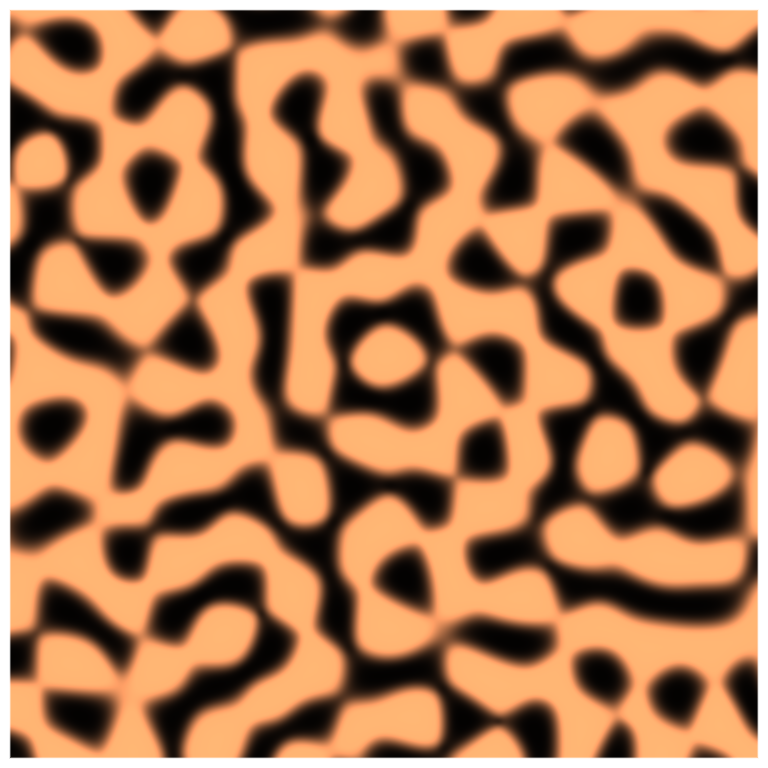
A WebGL 2 fragment shader for this pattern:

```glsl
#version 300 es
precision highp float;

uniform vec2 u_resolution;
out vec4 fragColor;

const float PI = 3.14159265;
const int WAVES = 56;

// Integer hash giving three values in 0..1
vec3 hash3(uint seed) {
    uvec3 v = uvec3(seed, seed + 71u, seed + 193u) * 1664525u + 1013904223u;
    v += v.yzx * v.zxy;
    v ^= v >> 16u;
    v += v.yzx * v.zxy;
    return vec3(v >> 8u) / 16777216.0;
}

// Random waves of similar length, levelled by their local amplitude
float spotField(vec2 p) {
    float height = 0.0;
    vec2 slope = vec2(0.0);
    for (int i = 0; i < WAVES; i++) {
        vec3 rnd = hash3(uint(i) + 17u);
        float angle = PI * (float(i) + rnd.x) / float(WAVES);
        vec2 dir = vec2(cos(angle), sin(angle));
        float frequency = 9.7 * mix(0.84, 1.16, rnd.y);
        float phase = 2.0 * PI * (frequency * dot(p, dir) + rnd.z);
        height += cos(phase);
        slope -= dir * sin(phase);
    }
    float gain = sqrt(2.0 / float(WAVES));
    height *= gain;
    slope *= gain;
    return height / sqrt(height * height + dot(slope, slope) + 0.2);
}

// Black through brown to light copper
vec3 copper(float tone) {
    return min(tone * vec3(1.25, 0.78, 0.4975), 1.0);
}

void main() {
    vec2 uv = gl_FragCoord.xy / u_resolution;

    // Soft dark spots on a faintly mottled ground
    float field = spotField(uv);
    float ground = 0.89 - 0.03 * field;
    float tone = mix(ground, 0.01, smoothstep(-0.46, 0.98, field));

    // White margin
    vec2 fromCentre = abs(uv - 0.5);
    float edge = max(fromCentre.x, fromCentre.y) - 0.4867;
    float margin = smoothstep(-0.0015, 0.0015, edge);

    fragColor = vec4(mix(copper(tone), vec3(1.0), margin), 1.0);
}
```
